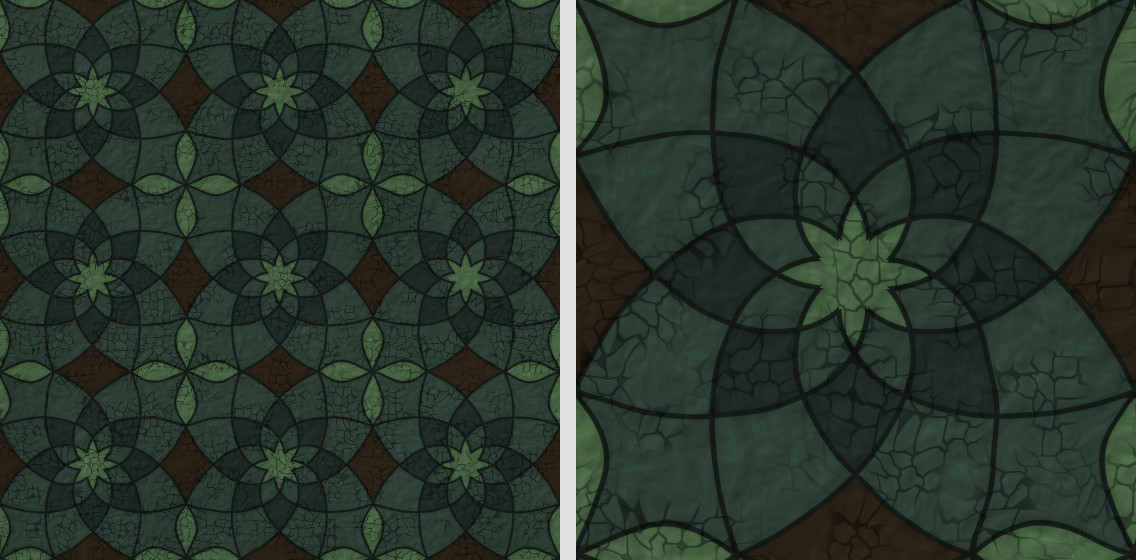
Left: the whole. Right: its middle third, enlarged.
A WebGL 2 fragment shader for this pattern:

```glsl
#version 300 es
precision highp float;

uniform vec2 u_resolution;
out vec4 fragColor;

const float PI = 3.14159265;
const float REPEATS = 3.0;
const vec2 TILE_SHIFT = vec2(-0.003, 0.010);

// Flower: mirrored spirals crossing at TIP_RADIUS, drawn in by TIGHTEN
const float PETALS = 8.0;
const float TIP_RADIUS = 0.358;
const float GROWTH = 0.415;
const float TIGHTEN = 0.1;

const float LEAF_LENGTH = 0.288;
const float LEAF_WIDTH = 0.057;
const float LINE_HALF_WIDTH = 0.0042;
const float WOBBLE = 0.006;

const float CRACK_SCALE = 72.0;
const float CRACK_DEPTH = 0.42;
const float RELIEF = 0.55;
const float WEAR = 0.24;

const vec3 FIELD_GREEN = vec3(0.172, 0.238, 0.200);
const vec3 PETAL_DARK = vec3(0.112, 0.156, 0.142);
const vec3 DIAMOND_BROWN = vec3(0.155, 0.124, 0.078);
const vec3 LEAF_GREEN = vec3(0.265, 0.370, 0.248);
const vec3 LINE_DARK = vec3(0.062, 0.082, 0.070);

float hash(vec2 p) {
  return fract(sin(dot(p, vec2(127.1, 311.7))) * 43758.5453);
}

float noise(vec2 p) {
  vec2 i = floor(p), f = fract(p);
  f = f * f * (3.0 - 2.0 * f);
  return mix(mix(hash(i), hash(i + vec2(1, 0)), f.x),
             mix(hash(i + vec2(0, 1)), hash(i + vec2(1, 1)), f.x), f.y);
}

float fbm(vec2 p) {
  float sum = 0.0, amp = 0.5;
  for (int i = 0; i < 4; i++) {
    sum += amp * noise(p);
    p = p * 2.03 + 17.3;
    amp *= 0.5;
  }
  return sum;
}

// Gap between the two nearest cells; the square metric gives blocky cracks
float crackGap(vec2 p) {
  vec2 base = floor(p);
  float nearest = 9.0, second = 9.0;
  for (int y = -1; y <= 1; y++) {
    for (int x = -1; x <= 1; x++) {
      vec2 id = base + vec2(x, y);
      vec2 d = abs(id + 0.1 + 0.8 * vec2(hash(id), hash(id + 57.0)) - p);
      float dist = max(d.x, d.y);
      second = min(second, max(nearest, dist));
      nearest = min(nearest, dist);
    }
  }
  return second - nearest;
}

// Signed distance to a leaf lying on +x, from the tile corner outward
float leafDistance(vec2 p) {
  float along = clamp(p.x / LEAF_LENGTH, 0.0, 1.0);
  float halfWidth = LEAF_WIDTH * sin(PI * pow(along, 1.25));
  float beyond = max(p.x - LEAF_LENGTH, 0.0);
  return length(vec2(abs(p.y) - halfWidth, beyond)) * sign(abs(p.y) - halfWidth + beyond) * 0.92;
}

// Flat colour of the tile with its outlines; p runs from -0.5 to 0.5
vec3 tileColor(vec2 p, float pixel) {
  float r = max(length(p), 1e-4);

  // Radius to spiral turn, counted in half petals
  float depth = log(TIP_RADIUS / r);
  float inner = max(depth - GROWTH, 0.0);
  float bend = (sqrt(GROWTH * GROWTH + 4.0 * TIGHTEN * inner) - GROWTH) / (2.0 * TIGHTEN);
  float turn = min(depth, GROWTH) / GROWTH + bend;
  float slope = GROWTH + 2.0 * TIGHTEN * bend;

  float sector = atan(p.y, p.x) * PETALS / (2.0 * PI);
  float u = sector + 0.5 * turn, v = sector - 0.5 * turn;
  float ring = floor(u) - floor(v);
  float scale = r / length(vec2(PETALS / (2.0 * PI), 0.5 / slope));

  // Star, dark petals and diamonds by ring
  bool onAxis = min(abs(p.x), abs(p.y)) < 0.22 && max(abs(p.x), abs(p.y)) > 0.3;
  vec3 color = FIELD_GREEN;
  if (ring > 2.5) color = LEAF_GREEN;
  else if (ring > 0.5 && ring < 1.5) color = PETAL_DARK;
  else if (ring < -0.5 && onAxis && abs(abs(p.x) - abs(p.y)) > 0.2) color = DIAMOND_BROWN;

  float outward = min(fract(u), 1.0 - fract(v));
  float inward = min(1.0 - fract(u), fract(v));
  float line = (ring > 3.5 ? 9.0 : ring > 2.5 ? outward : min(outward, inward)) * scale;

  // Leaves meeting at the corners
  vec2 corner = 0.5 - abs(p);
  float leaf = min(leafDistance(corner), leafDistance(corner.yx));
  color = mix(color, LEAF_GREEN, smoothstep(pixel, -pixel, leaf));
  line = min(line, abs(leaf));

  float ink = 1.0 - smoothstep(LINE_HALF_WIDTH - 0.5 * pixel, LINE_HALF_WIDTH + pixel, line);
  float halo = 0.18 * exp(-line / 0.010);
  return mix(color * (1.0 - halo), LINE_DARK, 0.88 * ink);
}

void main() {
  float side = min(u_resolution.x, u_resolution.y);
  vec2 uv = gl_FragCoord.xy / side;

  // Hand-drawn wobble differs from repeat to repeat
  vec2 drift = vec2(noise(uv * 40.0), noise(uv * 40.0 + 31.0)) - 0.5;
  vec2 tile = fract(uv * REPEATS - TILE_SHIFT + WOBBLE * drift) - 0.5;
  vec3 color = tileColor(tile, REPEATS / side);

  // Crackle and embossed grain
  vec2 grainUv = uv * CRACK_SCALE + 1.1 * drift;
  float crack = 1.0 - smoothstep(0.02, 0.16, crackGap(grainUv));
  crack *= smoothstep(0.25, 0.65, noise(uv * 34.0 + 9.0));
  float relief = fbm(grainUv * 1.3) - fbm(grainUv * 1.3 + vec2(-0.25, 0.3));

  // Broad worn patches
  float wear = fbm(uv * 7.0 + 4.0) - 0.47;
  color *= 1.03 + RELIEF * relief + WEAR * wear;
  color *= 1.0 - CRACK_DEPTH * crack;
  fragColor = vec4(color, 1.0);
}
```
